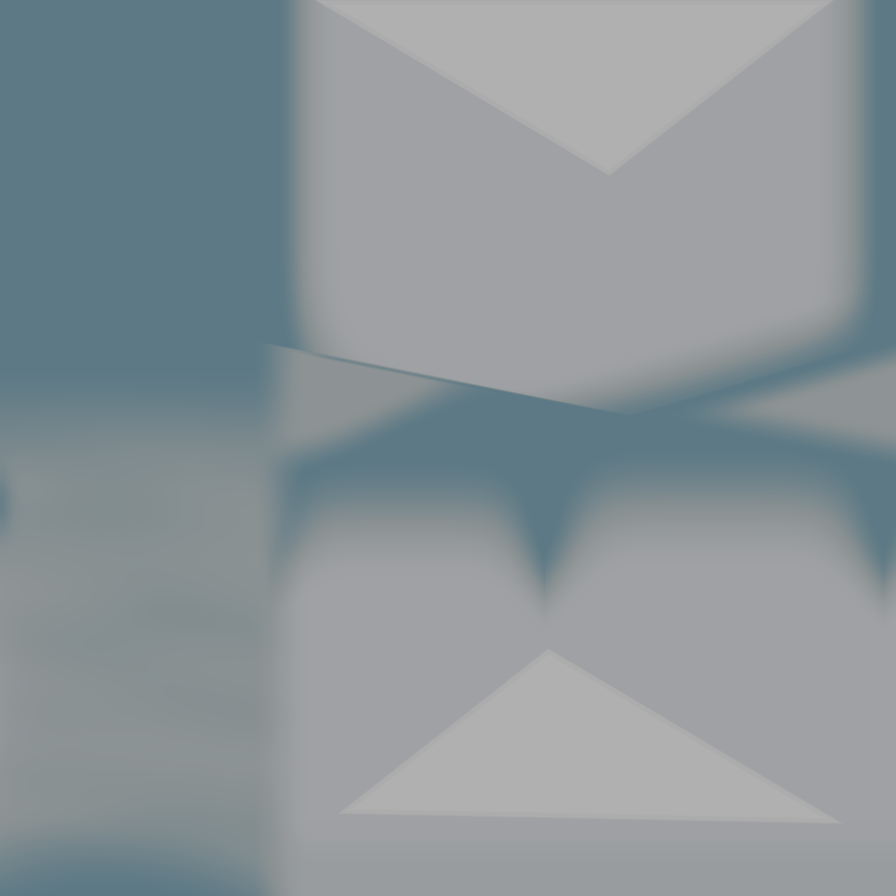
Give the GLSL for this background, as a three.js fragment shader.

```glsl
// Muted teal and grey backdrop: soft panels around two crossing creases,
// with a pale triangle above and below. One lightness field is built from
// soft shapes, coloured by a three-stop ramp, then the triangles go on top.

#define TEAL vec3(0.36, 0.473, 0.52)
#define MIST vec3(0.535, 0.565, 0.572)
#define GREY vec3(0.624, 0.630, 0.643)
#define PALE vec3(0.690, 0.692, 0.690)
#define MIST_STOP 0.55
#define CREASE_APEX vec2(0.703, 0.534)
#define FALL_SLOPE -0.200
#define RISE_SLOPE 0.296
#define WAVE_AMOUNT 0.16
#define EDGE 0.0015

varying vec2 vUv;

vec2 hashGradient(vec2 cell) {
  float a = fract(sin(dot(cell, vec2(127.1, 311.7))) * 43758.5) * 6.2832;
  return vec2(cos(a), sin(a));
}

float gradientNoise(vec2 p) {
  vec2 i = floor(p);
  vec2 f = p - i;
  vec2 u = f * f * f * (f * (f * 6.0 - 15.0) + 10.0);
  float a = dot(hashGradient(i), f);
  float b = dot(hashGradient(i + vec2(1.0, 0.0)), f - vec2(1.0, 0.0));
  float c = dot(hashGradient(i + vec2(0.0, 1.0)), f - vec2(0.0, 1.0));
  float d = dot(hashGradient(i + vec2(1.0, 1.0)), f - vec2(1.0, 1.0));
  return mix(mix(a, b, u.x), mix(c, d, u.x), u.y);
}

// Signed distance to the line a-b, positive on its right side.
float sideDistance(vec2 p, vec2 a, vec2 b) {
  vec2 dir = normalize(b - a);
  return dot(p - a, vec2(dir.y, -dir.x));
}

// Clockwise triangle as three half planes, negative inside.
float triangle(vec2 p, vec2 a, vec2 b, vec2 c) {
  return -min(sideDistance(p, a, b),
              min(sideDistance(p, b, c), sideDistance(p, c, a)));
}

// Dome that is teal along its rim and opens to grey toward the bottom.
float dome(vec2 p, float center, float halfWidth, float base) {
  float q = abs(p.x - center) / halfWidth;
  q = clamp(min(q, 2.0 - q), 0.0, 1.0);
  float rise = max((p.y - base) / 0.19, 0.0);
  float rim = q * q * q * smoothstep(0.22, 0.42, p.y);
  return 1.0 - smoothstep(0.3, 1.05, length(vec2(rise, rim)));
}

// Large upper panel with rounded, shaded lower corners.
float upperPanel(vec2 p, float aboveRise) {
  float q = abs(p.x - 0.645) / 0.34;
  float sink = max((0.75 - p.y) / 0.26, 0.0);
  float body = 1.0 - pow(q, 5.0) - sink * sink * sink;
  float shade = smoothstep(-0.015, 0.07, aboveRise);
  return smoothstep(0.0, 0.72, body) * shade;
}

// Left column: flat teal block over a hazy, faintly rippled field.
float column(vec2 p) {
  float haze = 1.0 - smoothstep(0.45, 0.60, p.y);
  float ripple = gradientNoise(vec2(p.x * 4.0, p.y * 13.0 + p.x * 2.0));
  float light = haze * (MIST_STOP + WAVE_AMOUNT * ripple);
  float lift = (p.x - 0.12) * (p.x - 0.12) * 1.5;
  light *= smoothstep(0.0, 0.11, p.y + lift);
  float rimY = (p.y - 0.22) / 0.11;
  light += 0.2 * exp(-p.x / 0.03 - rimY * rimY);
  vec2 spot = (p - vec2(0.0, 0.44)) / vec2(0.013, 0.035);
  return light - 0.4 * exp(-dot(spot, spot));
}

vec3 ramp(float light) {
  vec3 low = mix(TEAL, MIST, clamp(light / MIST_STOP, 0.0, 1.0));
  return mix(low, GREY, clamp((light - MIST_STOP) / (1.0 - MIST_STOP), 0.0, 1.0));
}

void main() {
  vec2 p = vUv;
  vec2 fromApex = p - CREASE_APEX;
  float aboveFall = fromApex.y - FALL_SLOPE * fromApex.x;
  float aboveRise = fromApex.y - RISE_SLOPE * fromApex.x;

  // Lower domes and the two wedges between the creases.
  float domes = p.x < 0.608 ? dome(p, 0.455, 0.153, 0.295)
                            : dome(p, 0.797, 0.189, 0.310);
  float wedgeFloor = 0.465 + 0.085 * smoothstep(0.30, 0.57, p.x);
  float leftWedge = 0.64 * smoothstep(wedgeFloor, wedgeFloor + 0.055, p.y)
                  * (1.0 - smoothstep(0.45, 0.62, p.x));
  float rightWedge = 0.66 * smoothstep(0.0, 0.05, aboveFall)
                   * smoothstep(0.0, 0.04, -aboveRise);
  float light = max(domes, max(leftWedge, rightWedge));
  light *= 1.0 - 0.12 * (1.0 - smoothstep(0.03, 0.09, p.y));

  // Upper panel over the creases, with a thin dark fold on the falling one.
  float above = smoothstep(0.0, 2.0 * EDGE, min(aboveFall, aboveRise));
  light = mix(light, upperPanel(p, aboveRise), above);
  float fold = 1.0 - smoothstep(0.0, 0.004, abs(aboveFall));
  light *= 1.0 - 0.6 * fold * smoothstep(0.31, 0.38, p.x);

  light = mix(column(p), light, smoothstep(0.28, 0.345, p.x));
  vec3 color = ramp(light);

  // Pale triangles with a slightly darker rim.
  float upper = triangle(p, vec2(0.352, 1.0), vec2(0.930, 1.0), vec2(0.680, 0.804));
  float lower = triangle(p, vec2(0.378, 0.092), vec2(0.612, 0.276), vec2(0.940, 0.081));
  float d = min(upper, lower);
  vec3 face = mix(PALE, PALE * 0.975, smoothstep(-0.007, -0.004, d));
  color = mix(color, face, 1.0 - smoothstep(-EDGE, EDGE, d));

  gl_FragColor = vec4(color, 1.0);
}
```
